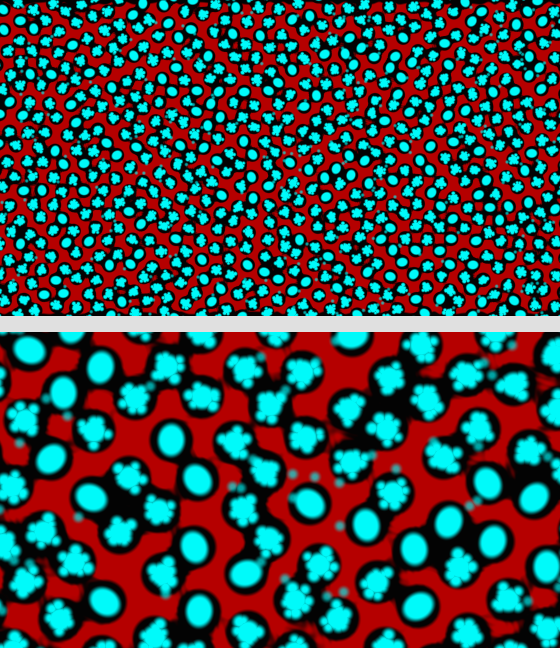
Top: the whole. Bottom: its middle third, enlarged.
Give the GLSL for this pattern, as a Shadertoy shader.

```glsl
vec2 hash2(vec2 p) {
    vec2 k = vec2(dot(p, vec2(127.1, 311.7)), dot(p, vec2(269.5, 183.3)));
    return fract(sin(k) * 43758.5453);
}

vec2 polar(float angle) {
    return vec2(cos(angle), sin(angle));
}

float wave(float t) {
    return 0.95 * sin(t * 0.27) + 0.22 * sin(t * 0.73 + 1.0);
}

// Two shears in turn bend the lattice and keep its density even
vec2 bend(vec2 g) {
    g.x += wave(g.y + 3.0);
    g.y -= wave(g.x * 0.93 + 9.0);
    return g;
}

vec2 unbend(vec2 q) {
    q.y += wave(q.x * 0.93 + 9.0);
    q.x -= wave(q.y + 3.0);
    return q;
}

// Signed distance to one spot: a smooth oval or a knobbly cluster
float spotDistance(vec2 r, vec2 id) {
    vec2 kind = hash2(id + 17.3);
    float spin = 6.2832 * kind.y;
    if (kind.x < 0.27) {
        vec2 axis = polar(spin);
        vec2 local = vec2(dot(r, axis), dot(r, vec2(-axis.y, axis.x)));
        return length(local * vec2(0.9, 1.1)) - 0.285;
    }
    float d = length(r) - 0.235;
    for (int i = 0; i < 7; i++) {
        vec2 h = hash2(id * 1.7 + float(i) * 5.1);
        float angle = spin + 6.2832 * (float(i) + 1.2 * h.x) / 7.0;
        float radius = 0.085 + 0.04 * fract(h.x * 31.0);
        d = min(d, length(r - mix(0.15, 0.29, h.y) * polar(angle)) - radius);
    }
    return d;
}

// Signed distance to the stray dots around a spot
float strayDistance(vec2 r, vec2 id) {
    float d = 1.0;
    float chance = 0.14 + 0.13 * sin(id.x * 0.45 + 1.0) * sin(id.y * 0.4);
    for (int i = 0; i < 3; i++) {
        vec2 h = hash2(id * 2.3 + float(i) * 7.7 + 41.0);
        if (h.x < chance) {
            float angle = 6.2832 * fract(h.x * 57.0);
            d = min(d, length(r - mix(0.33, 0.55, h.y) * polar(angle)) - 0.09);
        }
    }
    return d;
}

void mainImage(out vec4 fragColor, in vec2 fragCoord) {
    vec2 p = (fragCoord - 0.5 * iResolution.xy) / iResolution.y;

    // Diagonal lattice, one unit per spot
    vec2 q = mat2(0.7071, 0.7071, -0.7071, 0.7071) * p / 0.053;
    vec2 nearest = floor(unbend(q) + 0.5);

    float halo = 0.0, center = 1.0, spot = 1.0, stray = 1.0;
    for (int j = -2; j <= 2; j++) {
        for (int i = -2; i <= 2; i++) {
            vec2 id = nearest + vec2(i, j);
            vec2 r = q - bend(id) - 0.28 * (hash2(id) - 0.5);
            halo += exp(-dot(r, r) / 0.2);
            center = min(center, length(r));
            if (dot(r, r) < 0.8) {
                spot = min(spot, spotDistance(r, id));
                stray = min(stray, strayDistance(r, id));
            }
        }
    }

    // Red fills the gaps between halos, with a slightly ragged rim
    halo += 0.02 * sin(q.x * 23.0 + 3.0 * sin(q.y * 9.0)) * sin(q.y * 21.0);
    float red = 1.0 - smoothstep(0.49, 0.62, halo);
    red *= smoothstep(0.38, 0.48, center);

    // Dark uneven strip along the top and bottom
    float border = 0.5 - abs(p.y) + 0.004 * sin(p.x * 90.0 + 2.0 * sin(p.x * 37.0));
    red *= smoothstep(0.006, 0.014, border);

    // Edge half width, never thinner than a pixel
    float soft = max(0.065, 0.7 / (0.053 * iResolution.y));
    vec3 cyan = vec3(0.0, 0.98, 0.98);
    vec3 color = mix(vec3(0.01), vec3(0.71, 0.0, 0.0), red);
    color = mix(color, cyan, 0.65 * (1.0 - smoothstep(-soft, soft, stray)));
    color = mix(color, cyan, 1.0 - smoothstep(-soft, soft, spot));
    fragColor = vec4(color, 1.0);
}
```
